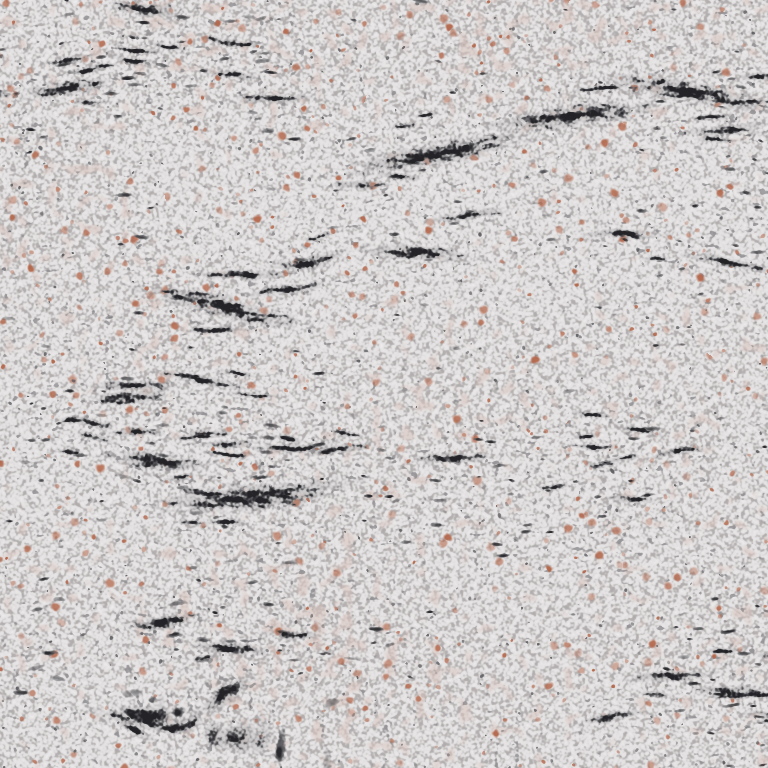
This texture is drawn by a WebGL 2 fragment shader. Its source:

```glsl
#version 300 es
precision highp float;
// Pale granite: fine grey grain, rust specks and dark mica streaks along a wavy foliation.

uniform vec2 u_resolution;
out vec4 fragColor;

const vec3 QUARTZ = vec3(0.878, 0.870, 0.870);
const vec3 FELDSPAR = vec3(0.735, 0.718, 0.720);
const vec3 SMOKE = vec3(0.56, 0.555, 0.565);
const vec3 BLUSH = vec3(0.85, 0.77, 0.745);
const vec3 RUST = vec3(0.70, 0.40, 0.29);
const vec3 MICA_EDGE = vec3(0.34, 0.34, 0.355);
const vec3 MICA_CORE = vec3(0.11, 0.11, 0.125);

const float GRAIN_FINE = 225.0;    // grains per canvas width
const float GRAIN_COARSE = 112.0;
const float WAVE_HEIGHT = 0.014;   // undulation of the foliation
const float FOLD_SLOPE = 0.27;     // dip of the layers in the lower left corner
const float TILT = 0.34;           // spread of streak slopes
const float RAGGED = 1.15;         // roughness of streak outlines

// Integer hash of a lattice cell, two values in 0..1
vec2 hash2(vec2 cell) {
    uvec2 v = uvec2(ivec2(cell) + 32768);
    v = v * 1664525u + 1013904223u;
    v.x += v.y * 1664525u;
    v.y += v.x * 1664525u;
    v ^= v >> 16u;
    v.x += v.y * 1664525u;
    v.y += v.x * 1664525u;
    v ^= v >> 16u;
    return vec2(v >> 8u) / 16777216.0;
}

float cornerDot(vec2 cell, vec2 offset) {
    float angle = 6.2831853 * hash2(cell).x;
    return dot(vec2(cos(angle), sin(angle)), offset);
}

float gradientNoise(vec2 p) {
    vec2 i = floor(p), f = p - i;
    vec2 u = f * f * f * (f * (f * 6.0 - 15.0) + 10.0);
    vec2 e = vec2(1.0, 0.0);
    return mix(mix(cornerDot(i, f), cornerDot(i + e.xy, f - e.xy), u.x),
               mix(cornerDot(i + e.yx, f - e.yx), cornerDot(i + e.xx, f - e.xx), u.x), u.y);
}

vec2 rotate(vec2 p, float a) {
    return mat2(cos(a), sin(a), -sin(a), cos(a)) * p;
}

// Scattered lenses: x = depth (1 at a centre, 0 at the rim), y = random strength
vec2 scatter(vec2 p, vec2 grid, vec2 smallest, vec2 largest, float density, float banding, float seed) {
    vec2 home = floor(p * grid);
    vec2 best = vec2(-2.0, 0.0);
    for (int j = -1; j <= 1; j++) {
        for (int i = -1; i <= 1; i++) {
            vec2 cell = home + vec2(i, j);
            vec2 place = hash2(cell + seed);
            vec2 pick = hash2(cell + seed + 411.0);
            vec2 form = hash2(cell + seed + 823.0);
            vec2 centre = (cell + place) / grid;
            float band = 2.6 * smoothstep(-0.15, 0.4, gradientNoise(centre * vec2(2.3, 6.5) + 37.0));
            if (pick.x > density * mix(1.0, band, banding)) continue;
            vec2 d = p - centre;
            d.y -= (pick.y - 0.5) * TILT * d.x;
            float depth = 1.0 - length(d / mix(smallest, largest, form.x * form.x));
            if (depth > best.x) best = vec2(depth, form.y);
        }
    }
    return best;
}

void main() {
    vec2 p = gl_FragCoord.xy / u_resolution;

    // Foliation coordinates: gentle waves, dipping layers in the corner
    float dip = p.y + FOLD_SLOPE * p.x;
    vec2 q = p;
    q.y += FOLD_SLOPE * p.x * (1.0 - smoothstep(0.07, 0.22, dip));
    q.y += WAVE_HEIGHT * gradientNoise(p * vec2(4.0, 3.0) + 9.0);
    q.y += 0.005 * gradientNoise(p * vec2(19.0, 14.0) + 51.0);

    // Grain
    float fine = gradientNoise(rotate(p, 0.6) * GRAIN_FINE);
    float coarse = gradientNoise(rotate(p, 1.1) * GRAIN_COARSE + 70.0);
    float grain = 0.72 * fine + 0.6 * coarse;
    float cloud = gradientNoise(p * 3.5 + 13.0) + 0.6 * gradientNoise(p * 17.0 + 5.0);
    vec3 color = mix(QUARTZ, FELDSPAR, smoothstep(-0.12, 0.42, grain + 0.12 * cloud));
    color -= 0.07 * grain;

    // Faint blush and smoky flecks
    float blush = gradientNoise(p * 52.0 + 21.0) + 0.35 * cloud;
    color = mix(color, BLUSH, 0.55 * smoothstep(0.2, 0.55, blush));
    float smoke = gradientNoise(q * vec2(75.0, 125.0) + 3.0) + 0.3 * fine
                + 0.2 * gradientNoise(q * vec2(2.3, 6.5) + 37.0);
    color = mix(color, SMOKE, 0.8 * smoothstep(0.34, 0.56, smoke));

    // Rust specks
    vec2 bent = p + 0.0022 * vec2(coarse, gradientNoise(p * 150.0 + 90.0));
    float rustShare = 0.17 + 0.16 * gradientNoise(p * 4.0 + 61.0) + 0.05 * p.y;
    vec2 rust = scatter(bent, vec2(58.0), vec2(0.0024), vec2(0.0062), rustShare, 0.0, 100.0);
    color = mix(color, RUST, mix(0.3, 0.95, rust.y) * smoothstep(-0.25, 0.5, rust.x));

    // Mica: long lenses, short streaks, flecks and dots
    vec2 lens = scatter(q, vec2(6.0, 18.0), vec2(0.03, 0.006), vec2(0.085, 0.011), 0.12, 1.0, 200.0);
    vec2 streak = scatter(q, vec2(14.0, 44.0), vec2(0.012, 0.0027), vec2(0.04, 0.0045), 0.17, 1.0, 300.0);
    vec2 fleck = scatter(q, vec2(45.0, 80.0), vec2(0.004, 0.002), vec2(0.012, 0.0034), 0.11, 0.7, 400.0);
    vec2 speck = scatter(bent, vec2(105.0), vec2(0.0014), vec2(0.0028), 0.055, 0.0, 500.0);

    float rough = gradientNoise(q * vec2(60.0, 150.0) + 17.0) + 0.5 * fine;
    float body = max(lens.x, streak.x);
    float halo = smoothstep(-0.9, 0.3, body + 0.9 * rough);
    color = mix(color, SMOKE, 0.4 * halo);

    float depth = body + RAGGED * rough;
    float ink = smoothstep(0.0, 0.45, depth);
    ink = max(ink, mix(0.35, 1.0, fleck.y) * smoothstep(-0.1, 0.5, fleck.x + 0.6 * rough));
    ink = max(ink, mix(0.4, 0.95, speck.y) * smoothstep(-0.2, 0.5, speck.x));
    vec3 mica = mix(MICA_EDGE, MICA_CORE, smoothstep(0.2, 0.75, max(depth, fleck.x) + 0.4 * coarse));
    color = mix(color, mica, 0.95 * ink);

    fragColor = vec4(clamp(color, 0.0, 1.0), 1.0);
}
```
